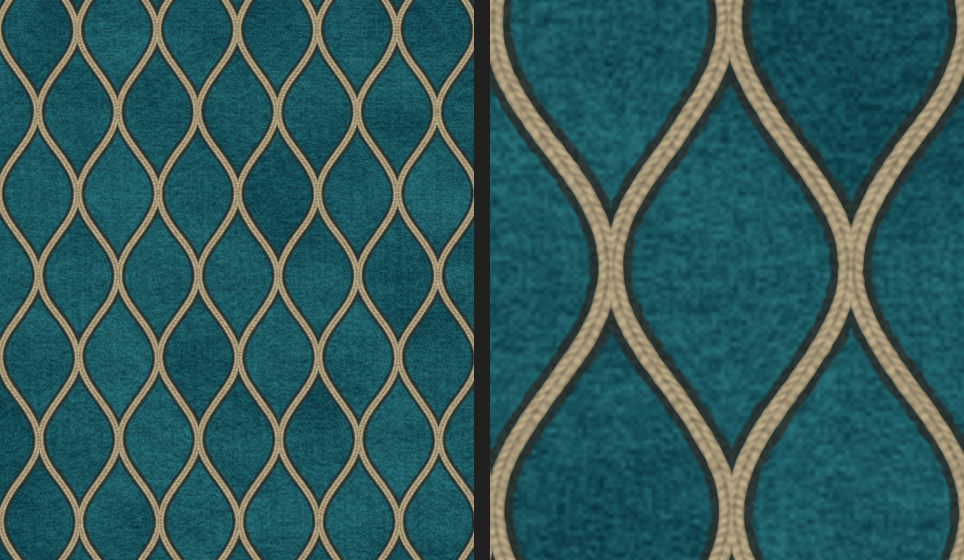
Left: the whole. Right: its middle third, enlarged.
Give the GLSL for this pattern, as a WebGL 2 fragment shader.

```glsl
#version 300 es
precision highp float;

uniform vec2 u_resolution;
out vec4 fragColor;

// Lengths are fractions of the canvas width
#define SPACING 0.0843
#define PERIOD 0.346
#define SWING 0.0401
#define CORD_HALF 0.0068
#define BORDER 0.0058
#define GRAIN 330.0
#define TEAL_LIGHT vec3(0.13, 0.39, 0.42)
#define TEAL_DARK vec3(0.06, 0.26, 0.30)
#define SHADOW vec3(0.16, 0.19, 0.18)
#define GOLD_LIGHT vec3(0.71, 0.65, 0.52)
#define GOLD_DARK vec3(0.50, 0.45, 0.35)

const float TAU = 6.28318;

float hash(vec2 p) {
    return fract(sin(dot(p, vec2(127.1, 311.7))) * 43758.5453);
}

float noise(vec2 p) {
    vec2 i = floor(p);
    vec2 f = fract(p);
    f = f * f * (3.0 - 2.0 * f);
    float low = mix(hash(i), hash(i + vec2(1.0, 0.0)), f.x);
    float high = mix(hash(i + vec2(0.0, 1.0)), hash(i + vec2(1.0, 1.0)), f.x);
    return mix(low, high, f.y);
}

float fbm(vec2 p) {
    float sum = 0.0;
    float weight = 0.5;
    for (int i = 0; i < 4; i++) {
        sum += weight * noise(p);
        p = p * 2.03 + 17.3;
        weight *= 0.5;
    }
    return sum / 0.9375;
}

// Signed distance to the nearest wavy cord, and the cell's column
vec2 ogee(vec2 p) {
    float angle = TAU * p.y / PERIOD;
    float slope = SWING * TAU / PERIOD * sin(angle);
    float stretch = inversesqrt(1.0 + slope * slope);
    float base = floor(p.x / SPACING);
    float nearest = 1.0;
    float column = base - 1.0;
    for (float k = -1.0; k <= 1.0; k++) {
        float index = base + k;
        float side = mod(index, 2.0) * 2.0 - 1.0;
        float cordX = SPACING * (index + 0.5) + side * SWING * cos(angle);
        float d = (p.x - cordX) * stretch;
        if (abs(d) < abs(nearest)) nearest = d;
        if (d > 0.0) column = index + 1.0;
    }
    return vec2(nearest, column);
}

// Chenille ground: fine pile, soft horizontal streaks and uneven dye
vec3 velvet(vec2 p, vec2 cell, float d) {
    float pile = noise(p * GRAIN) + noise(p * GRAIN * vec2(0.45, 0.8) + 31.0) - 1.0;
    float streak = noise(p * vec2(45.0, 190.0) + 9.0) - 0.5;
    float cloud = fbm(p * vec2(7.0, 12.0) + 4.0) - 0.5;
    float dye = hash(cell + 23.0) - 0.5;
    float rib = sin(d * TAU * 125.0) * 0.09;
    float light = 0.56 + 0.75 * pile + 0.35 * streak + 1.0 * cloud + 0.4 * dye + rib;
    return mix(TEAL_DARK, TEAL_LIGHT, clamp(light, -0.35, 1.4));
}

// Two-strand cord with slanted stitches and a darker seam
vec3 cord(vec2 p, float d) {
    float across = abs(d) / CORD_HALF;
    float stitch = 0.5 + 0.5 * sin(TAU * (p.y * 150.0 + across * 0.6));
    float seam = 1.0 - smoothstep(0.05, 0.35, across);
    float fleck = noise(p * GRAIN * 0.9 + 57.0);
    float light = 0.35 + 0.35 * stitch + 0.6 * fleck - 0.45 * seam;
    vec3 color = mix(GOLD_DARK, GOLD_LIGHT, clamp(light, -0.2, 1.15));
    return color * (1.0 - 0.22 * smoothstep(0.65, 1.0, across));
}

void main() {
    vec2 p = gl_FragCoord.xy / u_resolution.x;
    float pixel = 1.0 / u_resolution.x;

    // Slight skew and hand-woven wobble of the lattice
    vec2 q = p - vec2(-0.001, 0.081);
    q.x += 0.0045 * q.y;
    q += 0.0016 * (vec2(noise(p * 22.0), noise(p * 22.0 + 40.0)) - 0.5);

    vec2 lattice = ogee(q);
    float d = lattice.x;
    float column = lattice.y;
    float row = floor(q.y / PERIOD + 0.5 * mod(column, 2.0));
    vec3 color = velvet(p, vec2(column, row), d);

    // Dark woven border, then the cord on top
    float fray = (noise(p * GRAIN * 0.6 + 80.0) - 0.5) * 0.0022;
    float edge = abs(d) - CORD_HALF;
    float border = 1.0 - smoothstep(-0.0016, 0.0016, edge - BORDER + fray);
    vec3 weave = SHADOW * (0.8 + 0.4 * noise(p * GRAIN + 11.0));
    color = mix(color, weave, border * 0.92);
    color = mix(color, cord(q, d), 1.0 - smoothstep(-pixel, pixel, edge + 0.3 * fray));

    fragColor = vec4(color, 1.0);
}
```
